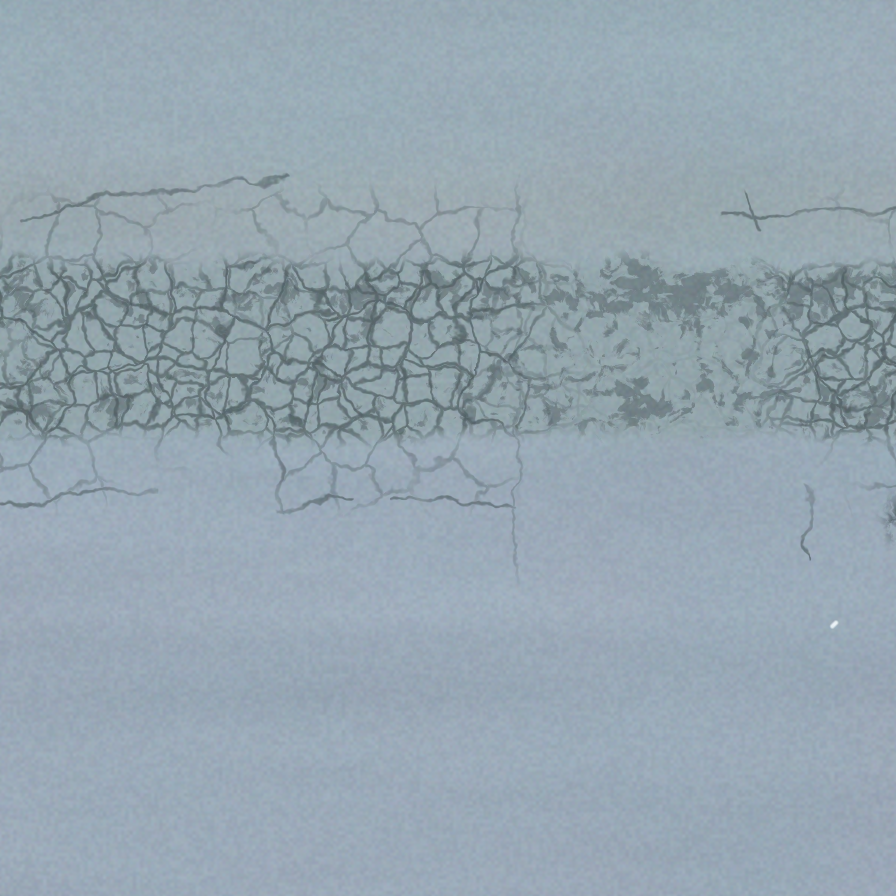
This texture is drawn by a WebGL 2 fragment shader. Its source:

```glsl
#version 300 es
precision highp float;
// Pale blue-grey painted plaster with a weathered, cracked horizontal band.
// Warped Voronoi edges form the crack net, thresholded noise the flaked
// paint, and stretched noise the soft streaks of the clean surface.
uniform vec2 u_resolution;
out vec4 outColor;

const vec3 PAINT_TOP = vec3(0.600, 0.672, 0.716);
const vec3 PAINT_WORN = vec3(0.605, 0.662, 0.686);
const vec3 PAINT_LOW = vec3(0.606, 0.665, 0.722);
const vec3 BAND_TINT = vec3(0.570, 0.643, 0.662);
const vec3 FLAKE_DARK = vec3(0.405, 0.462, 0.482);
const vec3 CRACK_DARK = vec3(0.300, 0.355, 0.370);
const vec3 CHIP_WHITE = vec3(0.90, 0.94, 0.95);

const float BAND_LOW = 0.515;
const float BAND_HIGH = 0.708;
const float NET_COARSE = 17.0;   // cells across the canvas
const float NET_FINE = 31.0;
const float CRACK_WIDTH = 0.0015;
const float FLAKE_SCALE = 105.0;
const float GRAIN_SCALE = 300.0;
const float GRAIN_AMOUNT = 0.050;

// Long single cracks: start xy, end xy
const int FISSURES = 9;
const vec4 FISSURE[FISSURES] = vec4[](
  vec4(0.03, 0.755, 0.12, 0.782), vec4(0.12, 0.782, 0.32, 0.802),
  vec4(0.80, 0.758, 1.00, 0.766), vec4(0.835, 0.79, 0.845, 0.747),
  vec4(0.305, 0.52, 0.315, 0.43), vec4(0.00, 0.440, 0.18, 0.456),
  vec4(0.31, 0.430, 0.39, 0.447), vec4(0.44, 0.445, 0.58, 0.430),
  vec4(0.900, 0.46, 0.905, 0.38));

vec2 hash2(vec2 p) {
  vec3 q = fract(vec3(p.xyx) * vec3(0.1031, 0.1030, 0.0973));
  q += dot(q, q.yzx + 33.33);
  return fract((q.xx + q.yz) * q.zy);
}

float noise(vec2 p) {
  vec2 i = floor(p), f = fract(p);
  f = f * f * (3.0 - 2.0 * f);
  return mix(mix(hash2(i).x, hash2(i + vec2(1, 0)).x, f.x),
             mix(hash2(i + vec2(0, 1)).x, hash2(i + vec2(1, 1)).x, f.x), f.y);
}

float fbm(vec2 p) {
  float sum = 0.0, amp = 0.5;
  for (int i = 0; i < 4; i++) {
    sum += amp * noise(p);
    p = p * 2.03 + 17.1;
    amp *= 0.5;
  }
  return sum / 0.9375;
}

// Distance to the border between the two nearest cells
float cellEdge(vec2 p) {
  vec2 cell = floor(p), a = vec2(8.0), b = vec2(8.0);
  for (int y = -1; y <= 1; y++)
    for (int x = -1; x <= 1; x++) {
      vec2 c = cell + vec2(x, y);
      vec2 d = c + 0.1 + 0.8 * hash2(c) - p;
      if (dot(d, d) < dot(a, a)) { b = a; a = d; }
      else if (dot(d, d) < dot(b, b)) b = d;
    }
  return dot(0.5 * (a + b), normalize(b - a));
}

float segment(vec2 p, vec2 a, vec2 b) {
  vec2 d = b - a;
  return length(p - a - d * clamp(dot(p - a, d) / dot(d, d), 0.0, 1.0));
}

float bump(float x, float center, float radius) {
  float t = (x - center) / radius;
  return exp(-t * t);
}

float span(float x, float low, float high, float soft) {
  return smoothstep(low - soft, low + soft, x) * (1.0 - smoothstep(high - soft, high + soft, x));
}

float stroke(float dist, float width, float px) {
  return 1.0 - smoothstep(width * 0.4, width * 1.5 + px, dist);
}

void main() {
  vec2 uv = gl_FragCoord.xy / u_resolution;
  float px = 1.0 / min(u_resolution.x, u_resolution.y);
  vec2 jag = vec2(fbm(uv * 38.0), fbm(uv * 38.0 + 71.0)) - 0.5;
  vec2 p = uv + 0.024 * jag;

  // Clean paint with broad streaks
  vec3 color = mix(PAINT_LOW, PAINT_TOP, smoothstep(0.42, 0.60, uv.y));
  color = mix(color, PAINT_WORN, 0.9 * bump(uv.y, 0.765, 0.065));
  color += 0.045 * (fbm(uv * vec2(2.5, 17.0) + 4.0) - 0.5);
  color += vec3(0.02, -0.008, 0.0) * (fbm(uv * 6.0 + 30.0) - 0.5);
  color += 0.016 * bump(uv.y, 0.315, 0.025) - 0.014 * bump(uv.y, 0.22, 0.05);

  // Worn band: two flaking strips with a paler lane between them
  float ragged = uv.y + 0.025 * (fbm(uv * 14.0) - 0.5);
  float band = span(ragged, BAND_LOW, BAND_HIGH, 0.014);
  float right = smoothstep(0.52, 0.64, uv.x);
  color = mix(color, BAND_TINT, 0.8 * band);
  float strips = max(bump(ragged, 0.675, 0.036), 0.8 * bump(ragged, 0.560, 0.030));
  float wear = band * (0.25 + 0.75 * strips) * (0.72 + 0.28 * right);
  float flakes = 0.68 * fbm(p * FLAKE_SCALE) + 0.32 * fbm(uv * 24.0 + 9.0);
  float flaked = smoothstep(-0.035, 0.085, flakes - mix(0.66, 0.47, wear));
  color = mix(color, FLAKE_DARK, 0.72 * flaked * band);

  // Crack net, weak right of center and strong again at the right end
  float reach = 1.0 - 0.88 * span(uv.x, 0.61, 0.87, 0.06);
  float broken = smoothstep(0.28, 0.60, fbm(uv * 11.0 + 50.0));
  float fringe = span(uv.y, 0.435, 0.785, 0.022) * (1.0 - span(uv.x, 0.57, 0.92, 0.04));
  float coarse = stroke(cellEdge(p * NET_COARSE) / NET_COARSE, CRACK_WIDTH, px);
  float fine = stroke(cellEdge(p * NET_FINE + 5.0) / NET_FINE, CRACK_WIDTH, px);
  float cracks = coarse * max(0.85 * band * reach, 0.42 * fringe * broken);
  cracks = max(cracks, fine * band * reach * mix(0.35, 0.8, broken));

  // Long fissures and a faint vertical seam
  for (int i = 0; i < FISSURES; i++) {
    float d = segment(p, FISSURE[i].xy, FISSURE[i].zw);
    cracks = max(cracks, stroke(d, CRACK_WIDTH, px) * mix(0.35, 0.75, broken));
  }
  float seam = stroke(abs(p.x - 0.578), 0.001, px) * span(uv.y, 0.36, 0.79, 0.03);
  cracks = max(cracks, 0.35 * seam);
  float edgeStain = bump(uv.x, 1.0, 0.014) * bump(uv.y, 0.42, 0.022);
  cracks = max(cracks, edgeStain * smoothstep(0.35, 0.6, flakes));
  color = mix(color, CRACK_DARK, 0.82 * cracks);

  // Small white chip and colored grain
  float chip = segment(uv, vec2(0.929, 0.301), vec2(0.933, 0.305));
  color = mix(color, CHIP_WHITE, stroke(chip, 0.0018, px));
  vec2 g = uv * GRAIN_SCALE;
  vec3 tint = vec3(noise(g + 11.0), noise(g + 47.0), noise(g + 83.0)) - 0.5;
  color += GRAIN_AMOUNT * (0.6 * tint + 0.7 * (noise(g * 0.8) - 0.5));
  outColor = vec4(clamp(color, 0.0, 1.0), 1.0);
}
```
